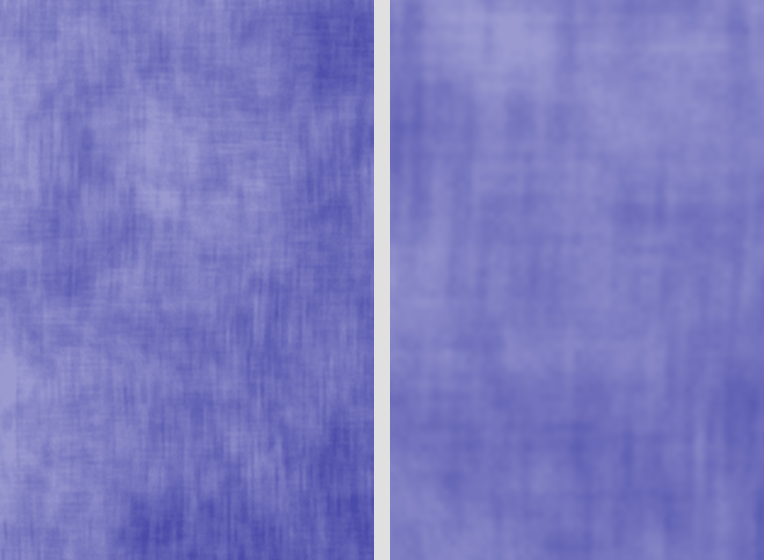
Left, the full canvas; right, a detail of the centre.
This texture is drawn by a Shadertoy shader. Its source:

```glsl
// Mottled blue-violet dyed cloth with soft clouds, fine weave and faint creases.

const vec3  MID_COLOR    = vec3(0.463, 0.463, 0.750);
const vec3  TONE_SLOPE   = vec3(1.0, 1.0, 0.5);  // blue varies half as much
const float CLOUD_SCALE  = 6.0;                  // features per canvas height
const float MOTTLE_SCALE = 26.0;
const float CLOUD_DEPTH  = 0.23;
const float MOTTLE_DEPTH = 0.16;
const float WARP_DEPTH   = 0.058;                // vertical threads
const float WEFT_DEPTH   = 0.032;                // horizontal threads
const float GRAIN_DEPTH  = 0.022;
const float CREASE_DEPTH = 0.035;
const int   CREASE_COUNT = 14;

float hash(vec2 p) {
    vec3 q = fract(vec3(p.xyx) * 0.1031);
    q += dot(q, q.yzx + 33.33);
    return fract((q.x + q.y) * q.z);
}

// Value noise centred on zero
float noise(vec2 p) {
    vec2 cell = floor(p), f = fract(p);
    f = f * f * (3.0 - 2.0 * f);
    float low  = mix(hash(cell), hash(cell + vec2(1, 0)), f.x);
    float high = mix(hash(cell + vec2(0, 1)), hash(cell + vec2(1, 1)), f.x);
    return mix(low, high, f.y) - 0.5;
}

float fbm(vec2 p) {
    float sum = 0.0, gain = 0.5;
    for (int i = 0; i < 4; i++) {
        sum += gain * noise(p);
        p = mat2(1.6, 1.2, -1.2, 1.6) * p + 17.3;
        gain *= 0.55;
    }
    return sum;
}

// Broad light: bright at the left, deep at the lower right
float lighting(vec2 uv) {
    float tone = 0.018 - 0.10 * (uv.x - 0.5) + 0.05 * (uv.y - 0.5);
    tone -= 0.07 * smoothstep(0.36, 0.0, uv.y);
    tone -= 0.06 * smoothstep(0.45, 0.0, distance(uv, vec2(1.0)));
    return tone;
}

// Two thread directions whose strength drifts over the cloth
float weave(vec2 p) {
    float sway = 0.012 * noise(p * 5.0);
    float warp = noise(vec2((p.x + sway) * 165.0, p.y * 20.0))
               + 0.6 * noise(vec2((p.x + sway) * 80.0, p.y * 9.0) + 41.0);
    float weft = noise(vec2(p.x * 24.0, (p.y + sway) * 170.0) + 83.0);
    float wear = 1.0 + 1.1 * noise(p * 7.0 + 5.0);
    return WARP_DEPTH * warp * wear + WEFT_DEPTH * weft * (2.0 - wear);
}

// Short soft lines at scattered places and slants
float creases(vec2 p, float aspect) {
    float sum = 0.0;
    for (int i = 0; i < CREASE_COUNT; i++) {
        float id = float(i);
        vec2 center = vec2(hash(vec2(id, 3.1)) * aspect, hash(vec2(id, 7.7)));
        float angle = mix(0.1, 1.2, hash(vec2(id, 12.9)));
        vec2 along = vec2(cos(angle), sin(angle));
        vec2 d = p - center;
        float run = dot(d, along);
        float side = dot(d, vec2(-along.y, along.x)) + 6.0 * run * run;
        float size = mix(0.010, 0.035, hash(vec2(id, 21.3)));
        float line = exp(-run * run / (size * size) - side * side / 0.000006);
        sum += line * (hash(vec2(id, 31.7)) - 0.6);
    }
    return sum;
}

void mainImage(out vec4 fragColor, in vec2 fragCoord) {
    vec2 uv = fragCoord / iResolution.xy;
    vec2 p = fragCoord / iResolution.y;
    float aspect = iResolution.x / iResolution.y;

    // Dye blotches, bent a little so their edges look hand worked
    vec2 bend = vec2(noise(p * 9.0 + 2.0), noise(p * 9.0 + 60.0));
    vec2 dyed = p + 0.035 * bend;
    float clouds = fbm(dyed * vec2(1.1, 0.9) * CLOUD_SCALE + 11.0);
    float mottle = fbm(dyed * vec2(1.2, 0.85) * MOTTLE_SCALE + 29.0);

    float tone = lighting(uv);
    tone += CLOUD_DEPTH * clouds + MOTTLE_DEPTH * mottle;
    tone += weave(p);
    tone += GRAIN_DEPTH * noise(p * 230.0 + 7.0);
    tone += CREASE_DEPTH * creases(p, aspect);
    tone = clamp(tone, -0.17, 0.14);

    fragColor = vec4(MID_COLOR + TONE_SLOPE * tone, 1.0);
}
```
